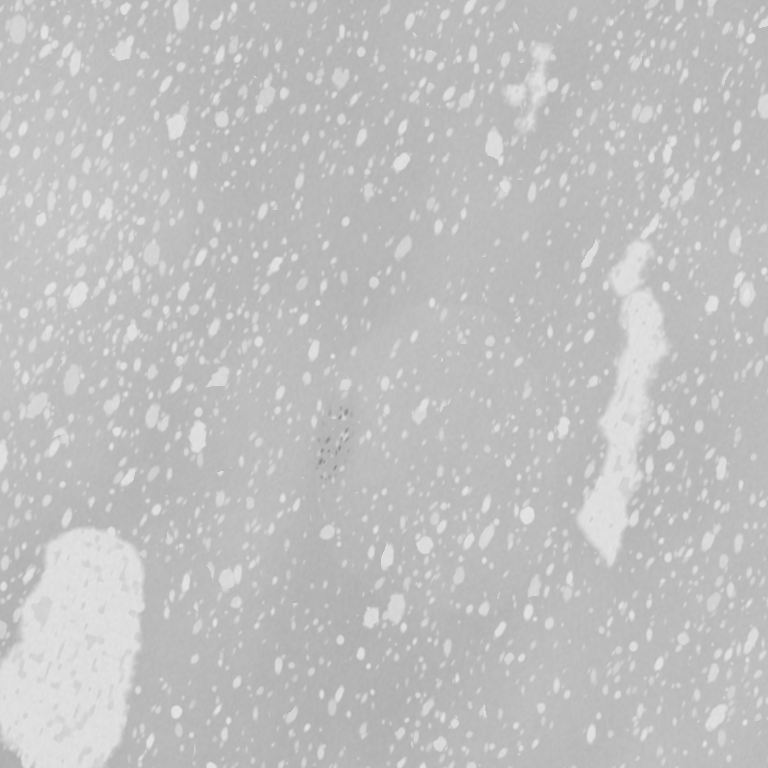
This texture is drawn by a WebGL 1 fragment shader. Its source:

```glsl
precision highp float;
// Pale tilted flecks and soft light patches scattered over mottled grey.
uniform vec2 u_resolution;

const float BASE_GREY = 0.723;
const float FLECK_GREY = 0.885;
const float PATCH_GREY = 0.872;
const float DARK_GREY = 0.47;
const float TILT = 0.36;        // lean of the flecks from vertical, radians
const float TILT_SPREAD = 0.7;
const float EDGE_SOFT = 0.0019;
const float MOTTLE = 0.085;
const float GRAIN = 0.022;

float hash(vec2 p) {
  return fract(sin(dot(p, vec2(127.1, 311.7))) * 43758.5453);
}

float noise(vec2 p) {
  vec2 i = floor(p), f = fract(p);
  f = f * f * (3.0 - 2.0 * f);
  return mix(mix(hash(i), hash(i + vec2(1.0, 0.0)), f.x),
             mix(hash(i + vec2(0.0, 1.0)), hash(i + vec2(1.0, 1.0)), f.x), f.y);
}

float fbm(vec2 p) {
  float sum = 0.0, amp = 0.5;
  for (int i = 0; i < 4; i++) {
    sum += amp * noise(p);
    p = p * 2.03 + 17.3;
    amp *= 0.5;
  }
  return sum / 0.9375;
}

vec2 rotate(vec2 p, float a) {
  float c = cos(a), s = sin(a);
  return vec2(c * p.x - s * p.y, s * p.x + c * p.y);
}

// Coverage of one jittered grid of ellipses; q.y runs along the flecks.
float flecks(vec2 q, vec2 cell, float minR, float maxR, float density, float seed) {
  vec2 home = floor(q / cell);
  float wobble = (noise(q * 170.0 + seed) - 0.5) * 0.55 * minR;
  float cover = 0.0;
  for (int j = -1; j <= 1; j++) {
    for (int i = -1; i <= 1; i++) {
      vec2 id = home + vec2(float(i), float(j));
      vec2 key = id + seed;
      vec2 jitter = vec2(hash(key), hash(key + 31.7));
      float size = hash(key + 57.3);
      float width = mix(minR, maxR, size * size);
      vec2 radii = width * vec2(1.0, mix(1.1, 2.5, hash(key + 83.9)));
      vec2 d = q - (id + mix(vec2(0.1), vec2(0.9), jitter)) * cell;
      d = rotate(d, (hash(key + 11.1) - 0.5) * TILT_SPREAD);
      float dist = (length(d / radii) - 1.0) * width + wobble;
      float present = step(hash(key + 5.5), density);
      float shade = mix(0.55, 1.0, hash(key + 71.2));
      cover = max(cover, present * shade * smoothstep(EDGE_SOFT, -EDGE_SOFT, dist));
    }
  }
  return cover;
}

// Signed distance to a capsule whose radius runs from ra to rb.
float taper(vec2 p, vec2 a, vec2 b, float ra, float rb) {
  vec2 ab = b - a;
  float t = clamp(dot(p - a, ab) / dot(ab, ab), 0.0, 1.0);
  return length(p - a - ab * t) - mix(ra, rb, t);
}

float patches(vec2 p) {
  float rough = (fbm(p * 24.0) - 0.5) * 0.045;
  float d = taper(p, vec2(0.115, 0.245), vec2(0.085, 0.085), 0.066, 0.088);
  d = min(d, taper(p, vec2(0.84, 0.585), vec2(0.788, 0.305), 0.029, 0.026));
  d = min(d, taper(p, vec2(0.832, 0.672), vec2(0.808, 0.638), 0.017, 0.016));
  d = min(d, taper(p, vec2(0.708, 0.925), vec2(0.69, 0.84), 0.018, 0.011));
  d = min(d, length(p - vec2(0.673, 0.88)) - 0.018);
  return smoothstep(0.007, -0.008, d + rough);
}

void main() {
  vec2 p = gl_FragCoord.xy / min(u_resolution.x, u_resolution.y);
  vec2 q = rotate(p, TILT);

  // Mottled ground: haze at the upper left, a faint domed fold in the middle
  float haze = smoothstep(0.5, 0.0, length((p - vec2(0.02, 0.72)) * vec2(1.0, 0.75)));
  float dome = length((p - vec2(0.57, 0.4)) * vec2(1.3, 1.0)) + 0.05 * (fbm(p * 14.0) - 0.5);
  float grey = BASE_GREY + 0.05 * haze + MOTTLE * (fbm(q * vec2(6.0, 3.0) + 4.0) - 0.5);
  grey += 0.012 * smoothstep(0.206, 0.198, dome);

  // Flecks from fine to coarse, in drifting clusters
  float cluster = fbm(p * 7.0 + 9.0) - 0.5 + 0.3 * haze;
  float fine = flecks(q, vec2(0.015, 0.02), 0.0013, 0.0032, 0.45 + cluster, 3.0);
  float medium = flecks(q, vec2(0.023, 0.03), 0.0026, 0.0058, 0.58 + cluster, 141.0);
  float coarse = flecks(q, vec2(0.056, 0.08), 0.0055, 0.0115, 0.34 + cluster, 307.0);
  float cover = max(max(0.75 * fine, medium), coarse);
  grey = mix(grey, FLECK_GREY, cover);

  // Large patches with faint grey specks inside
  float speck = smoothstep(0.66, 0.9, noise(q * vec2(150.0, 80.0)));
  grey = mix(grey, PATCH_GREY - 0.05 * speck, patches(p));

  // Small cluster of dark flecks in a dim spot
  vec2 spot = rotate(p - vec2(0.435, 0.425), 0.25) / vec2(0.022, 0.055);
  float inside = smoothstep(1.15, 0.7, length(spot));
  float dark = flecks(q, vec2(0.009, 0.012), 0.0012, 0.0024, 0.6, 509.0);
  grey -= 0.035 * smoothstep(1.9, 0.2, length(spot));
  grey = mix(grey, DARK_GREY, 0.85 * inside * dark);

  // Fine grain
  grey += GRAIN * (noise(q * vec2(330.0, 210.0)) - 0.5);
  gl_FragColor = vec4(vec3(grey), 1.0);
}
```
